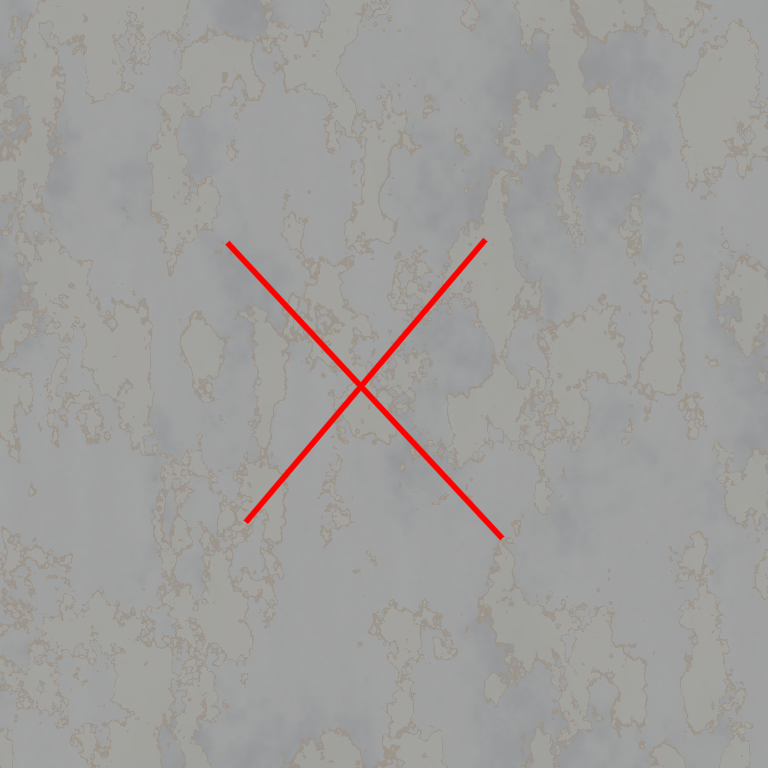
Reproduce this texture procedurally as a three.js fragment shader.

```glsl
varying vec2 vUv;

const vec3 CEMENT = vec3(0.628, 0.630, 0.630);
const vec3 COOL_STAIN = vec3(0.555, 0.565, 0.575);
const vec3 PALE_PATCH = vec3(0.640, 0.638, 0.615);
const vec3 RUST_RIM = vec3(0.605, 0.570, 0.530);
const vec3 RED = vec3(1.0, 0.0, 0.0);

float hash(vec2 p) {
  return fract(sin(dot(p, vec2(127.1, 311.7))) * 43758.5453);
}

float noise(vec2 p) {
  vec2 cell = floor(p);
  vec2 f = fract(p);
  vec2 s = f * f * (3.0 - 2.0 * f);
  float low = mix(hash(cell), hash(cell + vec2(1.0, 0.0)), s.x);
  float high = mix(hash(cell + vec2(0.0, 1.0)), hash(cell + vec2(1.0, 1.0)), s.x);
  return mix(low, high, s.y);
}

// Layered noise, normalised to 0..1
float fbm(vec2 p) {
  float sum = 0.0;
  float weight = 0.5;
  for (int i = 0; i < 4; i++) {
    sum += weight * noise(p);
    p = mat2(1.9, 0.3, -0.3, 2.1) * p + 17.3;
    weight *= 0.5;
  }
  return sum / 0.9375;
}

// Flat-ended stroke coverage between two points
float stroke(vec2 p, vec2 a, vec2 b, float halfWidth, float blur) {
  vec2 along = normalize(b - a);
  vec2 q = p - 0.5 * (a + b);
  float across = abs(dot(q, vec2(-along.y, along.x))) - halfWidth;
  float beyond = abs(dot(q, along)) - 0.5 * length(b - a);
  return 1.0 - smoothstep(-blur, blur, max(across, beyond));
}

// Cool stains and faint vertical streaks
vec3 cementBase(vec2 uv, float grain) {
  float cloud = fbm(uv * vec2(9.0, 5.0) + 41.0);
  float streak = noise(uv * vec2(38.0, 4.0) + 9.0) - 0.5;
  float mottle = fbm(uv * vec2(60.0, 45.0) + 23.0) - 0.5;
  float stain = smoothstep(0.42, 0.90, cloud + 0.15 * streak + 0.35 * mottle + 0.12 * grain);
  vec3 color = mix(CEMENT, COOL_STAIN, 0.75 * stain);
  return color + 0.012 * streak + 0.012 * grain;
}

// Upright pale patches outlined by broken, speckled rust
vec3 addPatches(vec3 base, vec2 uv, float grain) {
  vec2 warp = vec2(noise(uv * 24.0), noise(uv * 24.0 + 31.0)) - 0.5;
  float shape = fbm((uv + 0.014 * warp) * vec2(23.0, 11.0) + 5.0);
  float region = fbm(uv * vec2(5.0, 4.0) + 67.0) - 0.5;
  float roughness = mix(0.12, 0.36, noise(uv * vec2(16.0, 10.0) + 83.0));
  float height = shape + 0.2 * region + roughness * grain - 0.59;
  float pale = smoothstep(-0.01, 0.03, height);
  float rim = 1.0 - smoothstep(0.010, 0.028, abs(height));
  vec3 color = mix(base, PALE_PATCH, 0.75 * pale);
  return mix(color, RUST_RIM, 0.85 * rim);
}

void main() {
  float grain = fbm(vUv * vec2(150.0, 125.0)) - 0.5;
  vec3 color = addPatches(cementBase(vUv, grain), vUv, grain);

  // Two crossing red strokes
  float falling = stroke(vUv, vec2(0.296, 0.684), vec2(0.654, 0.299), 0.0037, 0.001);
  float rising = stroke(vUv, vec2(0.320, 0.320), vec2(0.632, 0.688), 0.0037, 0.001);
  color = mix(color, RED, max(falling, rising));

  gl_FragColor = vec4(color, 1.0);
}
```
